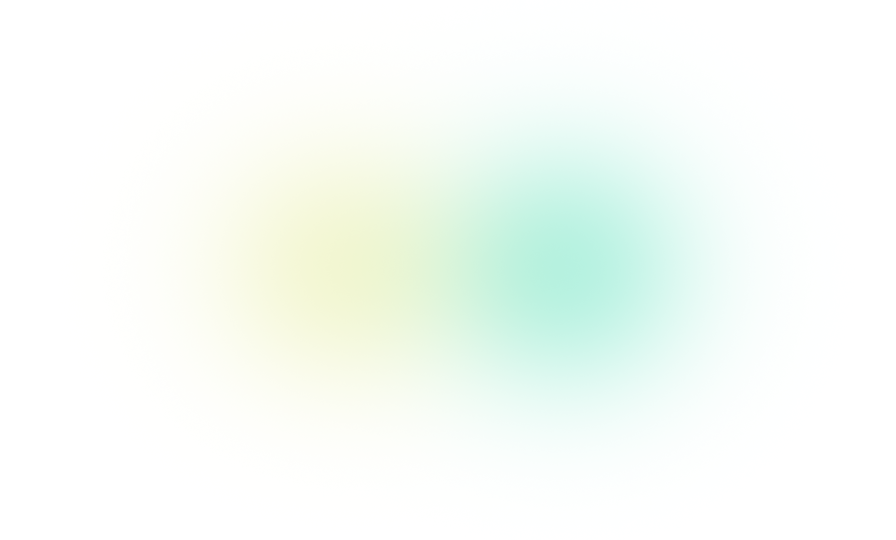
Write a Shadertoy shader that draws this background.

```glsl
// Two soft, overlapping glows, pale yellow and mint, on white.

// Centres and spreads are fractions of the canvas.
#define YELLOW_CENTRE vec2(0.386, 0.507)
#define YELLOW_SPREAD vec2(0.106, 0.161)
#define YELLOW_TINT vec3(0.957, 0.967, 0.825)
#define MINT_CENTRE vec2(0.632, 0.503)
#define MINT_SPREAD vec2(0.101, 0.164)
#define MINT_TINT vec3(0.715, 0.948, 0.885)
#define FALLOFF 1.06
#define GRAIN 0.002

// Bell-shaped glow: 1 at its centre, fading to 0.
float glow(vec2 uv, vec2 centre, vec2 spread) {
    vec2 offset = (uv - centre) / spread;
    return exp(-pow(0.5 * dot(offset, offset), FALLOFF));
}

float hash(vec2 p) {
    return fract(sin(dot(p, vec2(12.99, 78.23))) * 43758.5);
}

void mainImage(out vec4 fragColor, in vec2 fragCoord) {
    vec2 uv = fragCoord / iResolution.xy;

    // Each glow filters the white ground like a thin wash.
    vec3 color = vec3(1.0);
    color *= mix(vec3(1.0), YELLOW_TINT, glow(uv, YELLOW_CENTRE, YELLOW_SPREAD));
    color *= mix(vec3(1.0), MINT_TINT, glow(uv, MINT_CENTRE, MINT_SPREAD));

    // Fine dither against banding.
    color += (hash(fragCoord) - 0.5) * GRAIN;
    fragColor = vec4(clamp(color, 0.0, 1.0), 1.0);
}
```
